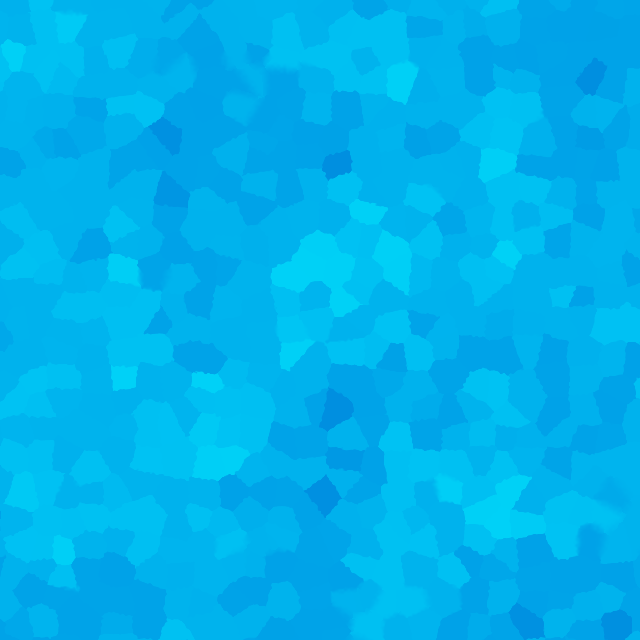
Give the GLSL for this texture, as a three.js fragment shader.

```glsl
// Draws a mosaic of irregular blue cells, clustered into lighter and darker patches.
varying vec2 vUv;

const vec3 DEEP   = vec3(0.0, 0.565, 0.88);
const vec3 DARK   = vec3(0.0, 0.64, 0.91);
const vec3 MIDDLE = vec3(0.0, 0.70, 0.93);
const vec3 LIGHT  = vec3(0.0, 0.755, 0.95);
const vec3 BRIGHT = vec3(0.0, 0.815, 0.965);

const vec4  TONE_LIMITS  = vec4(-1.82, -0.48, 0.82, 1.82); // tone where each colour gives way to the next
const float TONE_BLEND   = 0.13;  // half width of the ramp between colours
const float CELLS        = 23.5;  // cells across the canvas
const float JITTER       = 0.82;  // irregularity of the cells
const float PATCHES      = 6.8;   // tone patches across the canvas
const float PATCH_WEIGHT = 3.3;
const float CELL_WEIGHT  = 1.85;
const float SHADE_SPREAD = 0.012; // faint differences between equal cells
const float CRISP_EDGE   = 0.018; // edge half widths, in cells
const float SOFT_EDGE    = 0.28;
const float TOOTH_COUNT  = 210.0; // fine teeth along the edges, across the canvas
const float TOOTH_DEPTH  = 0.10;  // in cells

float hash(vec2 p) {
  return fract(sin(dot(p, vec2(127.1, 311.7))) * 43758.5453);
}

float valueNoise(vec2 p) {
  vec2 i = floor(p);
  vec2 f = fract(p);
  f = f * f * (3.0 - 2.0 * f);
  float low  = mix(hash(i), hash(i + vec2(1.0, 0.0)), f.x);
  float high = mix(hash(i + vec2(0.0, 1.0)), hash(i + vec2(1.0, 1.0)), f.x);
  return mix(low, high, f.y);
}

vec2 cellCentre(vec2 id) {
  vec2 offset = vec2(hash(id + 17.3), hash(id + 59.8)) - 0.5;
  return id + 0.5 + JITTER * offset;
}

// Tone has a mean near 0 and a spread near 1; it is calmer at the border.
float cellTone(vec2 id) {
  vec2 uv = cellCentre(id) / CELLS;
  vec2 inset = min(uv, 1.0 - uv);
  float calm = mix(0.78, 1.08, smoothstep(0.0, 0.22, min(inset.x, inset.y)));
  float patchTone = valueNoise(uv * PATCHES + 31.7) - 0.5;
  float ownTone = hash(id + 83.1) + hash(id + 141.9) - 1.0;
  return calm * (PATCH_WEIGHT * patchTone + CELL_WEIGHT * ownTone);
}

vec3 cellColour(vec2 id) {
  float tone = cellTone(id);
  vec4 above = smoothstep(TONE_LIMITS - TONE_BLEND, TONE_LIMITS + TONE_BLEND, vec4(tone));
  vec3 colour = mix(DEEP, DARK, above.x);
  colour = mix(colour, MIDDLE, above.y);
  colour = mix(colour, LIGHT, above.z);
  colour = mix(colour, BRIGHT, above.w);
  float shade = SHADE_SPREAD * (hash(id + 211.4) - 0.5);
  return colour + shade * vec3(0.0, 1.0, 0.4);
}

void main() {
  // Roughen the position slightly so that the edges get fine teeth.
  vec2 toothUv = vUv * TOOTH_COUNT;
  vec2 teeth = vec2(valueNoise(toothUv), valueNoise(toothUv + 47.6)) - 0.5;
  vec2 p = vUv * CELLS + TOOTH_DEPTH * teeth;
  vec2 home = floor(p);

  // Find the two nearest cell centres.
  vec2 nearId = home;
  vec2 nextId = home;
  float nearSq = 1e4;
  float nextSq = 1e4;
  for (int y = -2; y <= 2; y++) {
    for (int x = -2; x <= 2; x++) {
      vec2 id = home + vec2(float(x), float(y));
      vec2 away = cellCentre(id) - p;
      float distSq = dot(away, away);
      if (distSq < nearSq) {
        nextSq = nearSq;
        nextId = nearId;
        nearSq = distSq;
        nearId = id;
      } else if (distSq < nextSq) {
        nextSq = distSq;
        nextId = id;
      }
    }
  }

  // Blend across the shared edge; a few places are smudged.
  float span = max(distance(cellCentre(nearId), cellCentre(nextId)), 1e-3);
  float edgeDistance = 0.5 * (nextSq - nearSq) / span;
  float smudge = smoothstep(0.84, 0.97, valueNoise(vUv * vec2(7.0, 12.0) + 5.2));
  float halfWidth = mix(CRISP_EDGE, SOFT_EDGE, smudge);
  float nearShare = smoothstep(-halfWidth, halfWidth, edgeDistance);

  gl_FragColor = vec4(mix(cellColour(nextId), cellColour(nearId), nearShare), 1.0);
}
```
